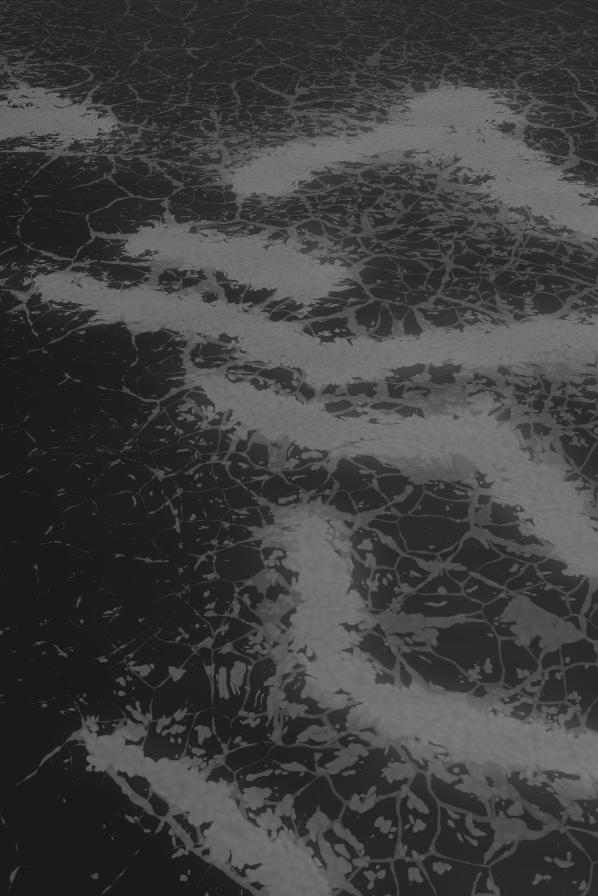
Give the GLSL for this texture, as a Shadertoy shader.

```glsl
const float HORIZON = 1.45;      // height at which the sea plane would vanish
const float DEPTH = 1.4;         // foreshortening of the sea plane
const float LACE_SCALE = 9.0;
const float FINE_LACE_SCALE = 23.0;
const float FLECK_SCALE = 46.0;
const float BUBBLE_SCALE = 120.0;
const float BAND_REACH = 0.05;   // falloff of foam away from a current
const float BAND_LEVEL = 0.54;   // cover needed for solid foam
const float FLECK_LEVEL = 0.33;
const float WATER_DARK = 0.10;
const float WATER_LIGHT = 0.165;
const float HAZE = 0.15;
const float FOAM_THIN = 0.33;
const float FOAM_THICK = 0.45;
const mat2 TURN = mat2(0.8, 0.6, -0.6, 0.8);

// Foam currents: start and end of each stroke
const int CURRENTS = 12;
const vec4 CURRENT[CURRENTS] = vec4[](
    vec4(0.08, 0.67, 0.39, 0.61), vec4(0.39, 0.61, 0.68, 0.61),
    vec4(0.28, 0.81, 0.53, 0.87), vec4(0.47, 0.84, 0.68, 0.76),
    vec4(0.18, 0.74, 0.34, 0.69), vec4(0.25, 0.56, 0.52, 0.50),
    vec4(0.52, 0.52, 0.66, 0.39), vec4(0.34, 0.39, 0.35, 0.27),
    vec4(0.35, 0.26, 0.47, 0.20), vec4(0.47, 0.20, 0.68, 0.14),
    vec4(0.12, 0.16, 0.34, 0.03), vec4(0.00, 0.87, 0.08, 0.86));

vec2 hash2(vec2 p) {
    vec3 h = fract(vec3(p.xyx) * vec3(0.1031, 0.1030, 0.0973));
    h += dot(h, h.yzx + 33.33);
    return fract((h.xx + h.yz) * h.zy);
}

// Cellular noise: x = nearest distance, y = gap to the second nearest
vec2 cells(vec2 p) {
    vec2 id = floor(p), f = fract(p);
    float near = 9.0, second = 9.0;
    for (int j = -1; j <= 1; j++)
    for (int i = -1; i <= 1; i++) {
        vec2 o = vec2(i, j);
        float d = length(o + hash2(id + o + 100.0) - f);
        second = min(second, max(near, d));
        near = min(near, d);
    }
    return vec2(near, second - near);
}

// Layered sines, roughly -1 to 1
float swell(vec2 p) {
    float sum = 0.0, amp = 0.5;
    for (int i = 0; i < 5; i++) {
        sum += amp * sin(p.x + 1.3 * sin(p.y + float(i)));
        p = TURN * p * 1.8 + 2.7;
        amp *= 0.55;
    }
    return sum;
}

float segment(vec2 p, vec4 s) {
    vec2 a = p - s.xy, b = s.zw - s.xy;
    vec2 d = a - b * clamp(dot(a, b) / dot(b, b), 0.0, 1.0);
    return length(d * vec2(1.0, 1.4));
}

float edge(float v) {
    float soft = 0.8 * fwidth(v) + 0.001;
    return smoothstep(-soft, soft, v);
}

void mainImage(out vec4 fragColor, in vec2 fragCoord) {
    vec2 uv = fragCoord / iResolution.y;
    float d = HORIZON - uv.y;
    vec2 sea = vec2(uv.x - 0.33, DEPTH) / d;

    // Distance to the wandering foam currents
    vec2 drift = uv + 0.028 * vec2(swell(sea * 9.0), 0.7 * swell(sea * 9.0 + 40.0));
    float dist = 9.0;
    for (int i = 0; i < CURRENTS; i++) dist = min(dist, segment(drift, CURRENT[i]));
    float cover = exp(-dist / BAND_REACH);

    // Cellular layers
    vec2 warped = sea + 0.018 * vec2(swell(sea * 18.0 + 7.0), swell(sea * 18.0 + 61.0));
    vec2 torn = warped + 0.005 * vec2(swell(sea * 75.0), swell(sea * 75.0 + 23.0));
    float lace = cells(warped * LACE_SCALE).y;
    float fineLace = cells(warped * FINE_LACE_SCALE + 17.0).y;
    float bubbles = cells(torn * BUBBLE_SCALE).x;
    float fleck = cells(torn * vec2(0.7, 1.0) * FLECK_SCALE).x;
    float ragged = 0.45 - mix(fleck, bubbles, 0.35);
    float patches = swell(sea * 6.0 + 13.0);
    float open = smoothstep(0.12, 0.75, uv.x + 0.45 * uv.y + 0.08 * patches);

    // Solid bands, threads and scattered flecks
    float band = edge(cover + 0.6 * ragged - BAND_LEVEL - 0.25 * (lace - 0.3));
    float thread = edge(0.05 * open - 0.015 + 0.5 * cover * cover + 0.12 * ragged - lace);
    float fineThread = edge(0.07 * open - 0.03 + 0.35 * cover * cover
                            + 0.05 * patches + 0.12 * ragged - fineLace);
    float flecks = edge(ragged + 0.5 * cover + 0.18 * patches - FLECK_LEVEL);
    float foam = max(max(band, 0.9 * flecks), max(0.8 * thread, 0.65 * fineThread));

    // Shading
    float ripple = swell(sea * vec2(14.0, 45.0));
    float water = mix(WATER_DARK, WATER_LIGHT, open) + 0.012 * ripple * open;
    water += HAZE * smoothstep(0.05, 0.7, cover) * (0.7 + 0.4 * patches) * (0.4 + 0.6 * open);
    float froth = mix(FOAM_THIN, FOAM_THICK, smoothstep(0.1, 0.65, cover) * (0.5 + 0.5 * open));
    froth += 0.05 * (0.45 - bubbles) + 0.015 * ripple;
    froth *= 1.0 - 0.22 * smoothstep(0.88, 1.0, uv.y);
    fragColor = vec4(vec3(mix(water, froth, foam)), 1.0);
}
```
